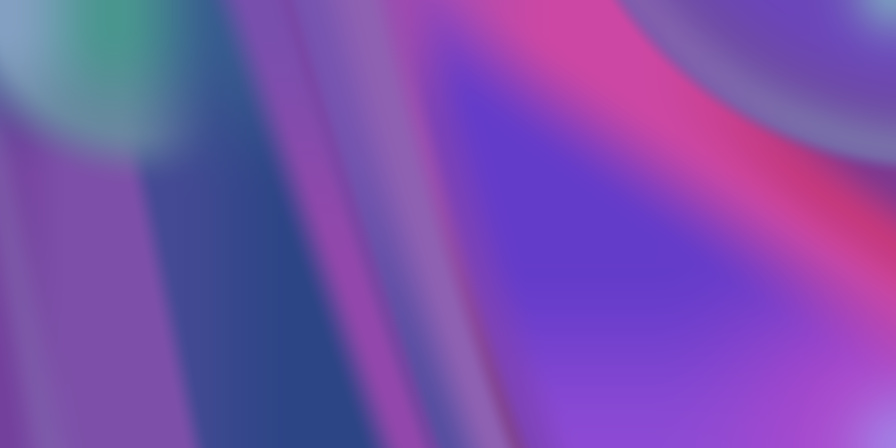
A Shadertoy shader for this background:

```glsl
// Soft abstract backdrop of violet folds, a pink sweep and teal glows.
#define RIBBON_LEFT 0.85
#define RIBBON_RIGHT 1.17
#define RIBBON_LEAN 0.35
#define SWEEP_START vec2(1.2, 0.95)
#define SWEEP_SLOPE 0.69
#define RING_CENTER vec2(2.1, 1.5)
#define RING_RADIUS 0.88
#define GLOW_CENTER vec2(0.32, 1.05)
#define GLOW_RADIUS 0.43

const vec3 NAVY = vec3(0.17, 0.27, 0.52);
const vec3 INDIGO = vec3(0.27, 0.29, 0.58);
const vec3 PLUM = vec3(0.49, 0.31, 0.66);
const vec3 LAVENDER = vec3(0.56, 0.38, 0.70);
const vec3 VIOLET = vec3(0.39, 0.235, 0.79);
const vec3 ORCHID = vec3(0.55, 0.29, 0.83);
const vec3 MAGENTA = vec3(0.75, 0.28, 0.78);
const vec3 PINK = vec3(0.80, 0.28, 0.64);
const vec3 CRIMSON = vec3(0.77, 0.22, 0.49);
const vec3 TEAL = vec3(0.29, 0.60, 0.56);
const vec3 MIST = vec3(0.53, 0.64, 0.77);

// Gaussian falloff of a signed distance
float bell(float d, float width) {
    d /= width;
    return exp(-d * d);
}

// Left side: shaded indigo, a plum panel and a round teal glow
vec3 leftFolds(vec2 p) {
    vec3 color = mix(INDIGO, NAVY, smoothstep(0.35, 0.68, p.x));
    color = mix(color, vec3(0.21, 0.38, 0.56), 0.8 * smoothstep(0.55, 0.95, p.y));

    float panelEdge = 0.44 - 0.21 * p.y;
    float panel = 1.0 - smoothstep(-0.03, 0.03, p.x - panelEdge);
    vec3 panelColor = mix(vec3(0.45, 0.25, 0.61), PLUM, smoothstep(0.0, 0.16, p.x));
    float streak = bell(p.x - 0.11 + 0.19 * p.y, 0.045);
    panelColor = mix(panelColor, vec3(0.50, 0.39, 0.68), 0.6 * streak);
    color = mix(color, panelColor, panel * (1.0 - smoothstep(0.6, 0.95, p.y)));

    float glow = 1.0 - smoothstep(-0.09, 0.04, length(p - GLOW_CENTER) - GLOW_RADIUS);
    glow *= 1.0 - smoothstep(0.26, 0.50, p.x);
    vec3 glowColor = mix(MIST, TEAL, smoothstep(0.02, 0.25, p.x));
    glowColor = mix(vec3(0.42, 0.54, 0.63), glowColor, smoothstep(0.66, 0.95, p.y));
    return mix(color, glowColor, 0.95 * glow);
}

// Leaning ribbon, shaded across its width: u runs from 0 to 1
vec3 ribbon(float u, float y) {
    vec3 color = mix(vec3(0.57, 0.28, 0.67), vec3(0.47, 0.31, 0.68), smoothstep(0.4, 1.0, y));
    vec3 valley = mix(vec3(0.34, 0.31, 0.63), vec3(0.46, 0.33, 0.69), smoothstep(0.0, 0.8, y));
    color = mix(color, valley, smoothstep(0.25, 0.45, u));
    color = mix(color, LAVENDER, smoothstep(0.45, 0.80, u));
    color = mix(color, vec3(0.48, 0.24, 0.62), 0.45 * bell(u - 0.36, 0.06));
    vec3 rim = mix(vec3(0.50, 0.26, 0.56), vec3(0.60, 0.31, 0.69), smoothstep(0.0, 0.7, y));
    return mix(color, rim, smoothstep(0.82, 0.98, u));
}

// Right side: violet field crossed by a broad pink sweep
vec3 rightField(vec2 p) {
    vec3 color = mix(ORCHID, VIOLET, smoothstep(0.0, 0.42, p.y));
    float warmCorner = smoothstep(1.45, 2.0, p.x) * (1.0 - smoothstep(0.1, 0.6, p.y));
    color = mix(color, MAGENTA, 0.7 * warmCorner);

    float sweepY = SWEEP_START.y - SWEEP_SLOPE * (p.x - SWEEP_START.x);
    float d = (p.y - sweepY) / length(vec2(1.0, SWEEP_SLOPE));
    vec3 sweepColor = mix(PINK, CRIMSON, smoothstep(1.4, 1.85, p.x) * smoothstep(-0.08, 0.06, d));
    sweepColor = mix(vec3(0.67, 0.30, 0.70), sweepColor, smoothstep(0.95, 1.25, p.x));
    color = mix(color, sweepColor, smoothstep(-0.25, -0.01, d));
    float shade = smoothstep(0.04, 0.17, d) * smoothstep(1.55, 1.95, p.x);
    color = mix(color, vec3(0.49, 0.22, 0.56), shade);
    return mix(color, vec3(0.62, 0.55, 0.92), 0.8 * bell(length(p - vec2(2.02, 0.0)), 0.13));
}

// Round lens in the upper corner with a pale band along its rim
vec3 addRing(vec3 color, vec2 p) {
    float d = length(p - RING_CENTER) - RING_RADIUS;
    vec3 lens = mix(vec3(0.42, 0.27, 0.73), vec3(0.43, 0.29, 0.65), smoothstep(-0.28, -0.1, d));
    vec3 bandColor = mix(vec3(0.51, 0.37, 0.68), vec3(0.47, 0.43, 0.66), smoothstep(1.4, 1.9, p.x));
    lens = mix(lens, bandColor, bell(d + 0.045, 0.065));
    lens = mix(lens, vec3(0.48, 0.61, 0.75), bell(length(p - vec2(2.0, 1.02)), 0.10));
    return mix(color, lens, 1.0 - smoothstep(-0.025, 0.02, d));
}

void mainImage(out vec4 fragColor, in vec2 fragCoord) {
    // Stretch to a two by one field
    vec2 p = fragCoord / iResolution.xy * vec2(2.0, 1.0);

    float leftEdge = RIBBON_LEFT - RIBBON_LEAN * p.y;
    float rightEdge = RIBBON_RIGHT - RIBBON_LEAN * p.y + 0.07 * p.y * p.y;
    float u = (p.x - leftEdge) / (rightEdge - leftEdge);

    vec3 field = addRing(rightField(p), p);
    vec3 fringe = mix(vec3(0.49, 0.26, 0.71), vec3(0.62, 0.29, 0.69), smoothstep(0.7, 1.0, p.y));
    field = mix(fringe, field, smoothstep(0.0, 0.13, p.x - rightEdge));

    vec3 color = mix(leftFolds(p), ribbon(u, p.y), smoothstep(-0.045, 0.055, p.x - leftEdge));
    color = mix(color, field, smoothstep(-0.025, 0.025, p.x - rightEdge));
    fragColor = vec4(color, 1.0);
}
```
